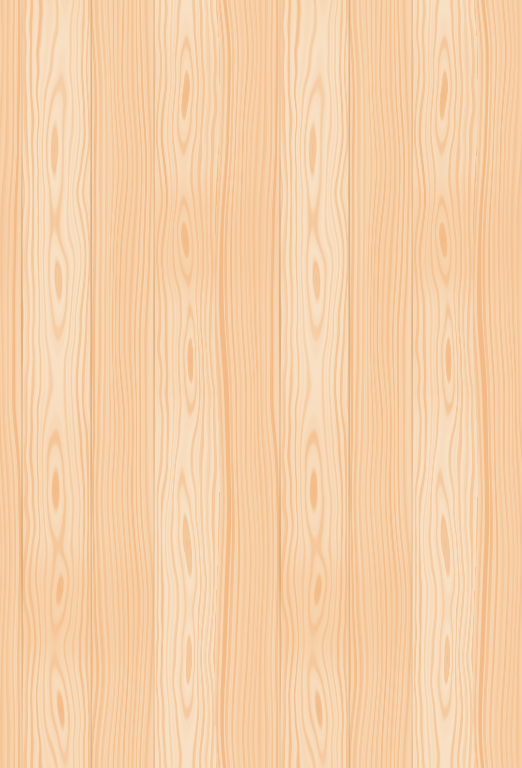
A Shadertoy shader for this texture:

```glsl
// Pale wooden planks: knotty boards alternate with straight-grained ones.
// Four boards form a tile; each second pair is dropped by half the height.
// Grain lines are contours of a warped field with closed rings round knots.

const float PLANK_WIDTH = 0.084;   // in canvas heights
const float FIRST_EDGE = 0.0286;
const float HALF_DROP = 0.515;
const float TAU = 6.28318;

const vec3 CREAM = vec3(0.972, 0.88, 0.768);
const vec3 PEACH = vec3(0.97, 0.855, 0.725);
const vec3 TAN = vec3(0.97, 0.815, 0.655);
const vec3 GRAIN = vec3(0.955, 0.73, 0.52);
const vec3 GROOVE = vec3(0.83, 0.63, 0.42);

// Knots: position down the plain and the dropped board, then steepness
const vec3 KNOTS[5] = vec3[5](vec3(0.195, 0.195, 1.5), vec3(0.365, 0.344, 1.9),
    vec3(0.638, 0.609, 1.9), vec3(0.768, 0.7975, 2.6), vec3(0.924, 0.954, 2.1));

float hash(vec2 p) {
    return fract(sin(dot(p, vec2(12.9898, 78.233))) * 43758.5453);
}

// Value noise that wraps vertically after "period" cells
float noise(vec2 p, float period) {
    vec2 cell = floor(p), f = fract(p);
    f = f * f * (3.0 - 2.0 * f);
    float y0 = mod(cell.y, period), y1 = mod(cell.y + 1.0, period);
    float low = mix(hash(vec2(cell.x, y0)), hash(vec2(cell.x + 1.0, y0)), f.x);
    float high = mix(hash(vec2(cell.x, y1)), hash(vec2(cell.x + 1.0, y1)), f.x);
    return mix(low, high, f.y);
}

// Soft window between a and b
float window(float a, float b, float soft, float v) {
    return smoothstep(a - soft, a + soft, v) * (1.0 - smoothstep(b - soft, b + soft, v));
}

// Antialiased stripe of half width w at distance d
float stripe(float d, float w, float aa) {
    return 1.0 - smoothstep(w - aa, w + aa, abs(d));
}

// Grain lines of random width and strength along the field h
float grainLines(float h, float spacing, float seed, float pixel) {
    float ring = h / spacing;
    float id = floor(ring);
    float halfWidth = mix(0.12, 0.27, hash(vec2(id, seed)));
    float strength = mix(0.45, 1.0, hash(vec2(id, seed + 5.3)));
    return strength * stripe(fract(ring) - 0.5, halfWidth, 0.5 * pixel / spacing);
}

// Smooth distance to the nearest knot, levelling off between knots
float knotDistance(float v, bool dropped) {
    float total = 0.0;
    for (int i = 0; i < 5; i++) {
        float center = dropped ? KNOTS[i].y : KNOTS[i].x;
        float dy = abs(fract(v - center + 0.5) - 0.5);
        total += pow(dy * KNOTS[i].z + 0.002, -4.0);
    }
    float d = pow(total, -0.25);
    return d / sqrt(1.0 + d * d / 0.08);
}

vec3 knottyBoard(float u, float v, float seed, float pixel) {
    float wander = 0.12 * (noise(vec2(seed, v * 8.0), 8.0) - 0.6);
    float ripple = 0.11 * (noise(vec2(u * 3.0 + seed * 17.0, v * 12.0), 12.0) - 0.5)
                 + 0.03 * (noise(vec2(u * 7.0 + seed * 9.0, v * 32.0), 32.0) - 0.5);
    float x = u + wander * (1.0 - 2.0 * abs(u)) + ripple;
    float h = length(vec2(x, knotDistance(v, seed > 1.0) * (1.0 - 1.2 * u * u)));

    float pale = window(0.02, 0.53, 0.06, v);
    float dusk = window(0.73, 0.86, 0.035, v);
    vec3 base = mix(mix(PEACH, CREAM, 0.2 + 0.8 * pale), TAN, 0.75 * dusk);
    float side = sign(x) * step(0.24, h);
    float lines = grainLines(h, 0.08, seed + side, pixel);
    float fine = grainLines(h + 0.02, 0.047, seed + 3.0, pixel);
    float core = stripe(h, 0.05, pixel) * (1.0 - 0.3 * pale);
    float fade = mix(0.7, 1.1, noise(vec2(x * 6.0 + seed * 5.0, v * 7.0), 7.0));
    float ink = max(lines * fade * mix(0.9, 0.78, pale), 0.9 * core) + 0.16 * fine;
    return mix(base, GRAIN, min(ink, 1.0));
}

vec3 straightBoard(float u, float v, float seed, float pixel) {
    float sway = 0.15 * (noise(vec2(seed * 5.0, v * 5.0), 5.0) - 0.5);
    float ripple = 0.10 * (noise(vec2(u * 3.0 + seed * 17.0, v * 9.0), 9.0) - 0.5);
    float x = u + sway * (1.0 - 1.2 * abs(u)) + ripple;

    float dusk = window(0.73, 0.86, 0.04, v);
    float broad = noise(vec2(x * 4.0 + seed * 13.0, v * 3.0), 3.0);
    float middle = window(-0.2, 0.25, 0.12, x);
    vec3 base = mix(PEACH, TAN, 0.05 + 0.5 * broad + 0.45 * middle);
    base = mix(base, GRAIN, 0.15 * dusk);

    // Uneven spacing across the board, and lines that fade along it
    float uneven = x + 2.0 + 0.10 * noise(vec2(x * 5.0 + seed * 3.0, 0.0), 1.0);
    float lines = grainLines(uneven, 0.085, seed, pixel);
    float fine = grainLines(uneven, 0.049, seed + 3.0, pixel);
    float fade = mix(0.6, 1.15, noise(vec2(x * 6.0 + seed * 5.0, v * 6.0), 6.0));
    float bold = stripe(x + 0.36, 0.015 + 0.03 * broad, pixel) * (seed > 2.0 ? 1.0 : 0.5);
    return mix(base, GRAIN, min(max(lines * fade * 0.92, bold) + 0.22 * fine, 1.0));
}

void mainImage(out vec4 fragColor, in vec2 fragCoord) {
    vec2 p = fragCoord / iResolution.y;
    float pixel = 1.0 / (iResolution.y * PLANK_WIDTH);
    float x = mod((p.x - FIRST_EDGE) / PLANK_WIDTH, 4.0);

    // The first board is a little wider; the third edge meanders
    x -= 0.1 * smoothstep(0.0, 1.08, x) * (1.0 - 0.25 * x);
    x += 0.04 * sin(TAU * 2.0 * p.y) * (1.0 - smoothstep(0.0, 0.5, abs(x - 3.0)));
    float board = floor(x);
    float u = fract(x) - 0.5;
    float v = fract(1.0 - p.y - (board > 1.5 ? HALF_DROP : 0.0));
    vec3 color = mod(board, 2.0) < 0.5 ? knottyBoard(u, v, board, pixel)
                                       : straightBoard(u, v, board, pixel);

    // Grooves fade in and out along the edges, with a soft shade beside them
    float edge = mod(floor(x + 0.5), 4.0);
    float gap = 0.5 - abs(u);
    float wear = noise(vec2(edge * 3.0, p.y * 7.0), 7.0);
    float depth = (edge > 2.5 ? 0.1 : 0.8) * mix(0.3, 1.0, wear);
    color = mix(color, GRAIN, 0.25 * depth * exp(-gap * 14.0));
    color = mix(color, GROOVE, depth * stripe(gap, 0.013, 0.6 * pixel));
    fragColor = vec4(color, 1.0);
}
```
